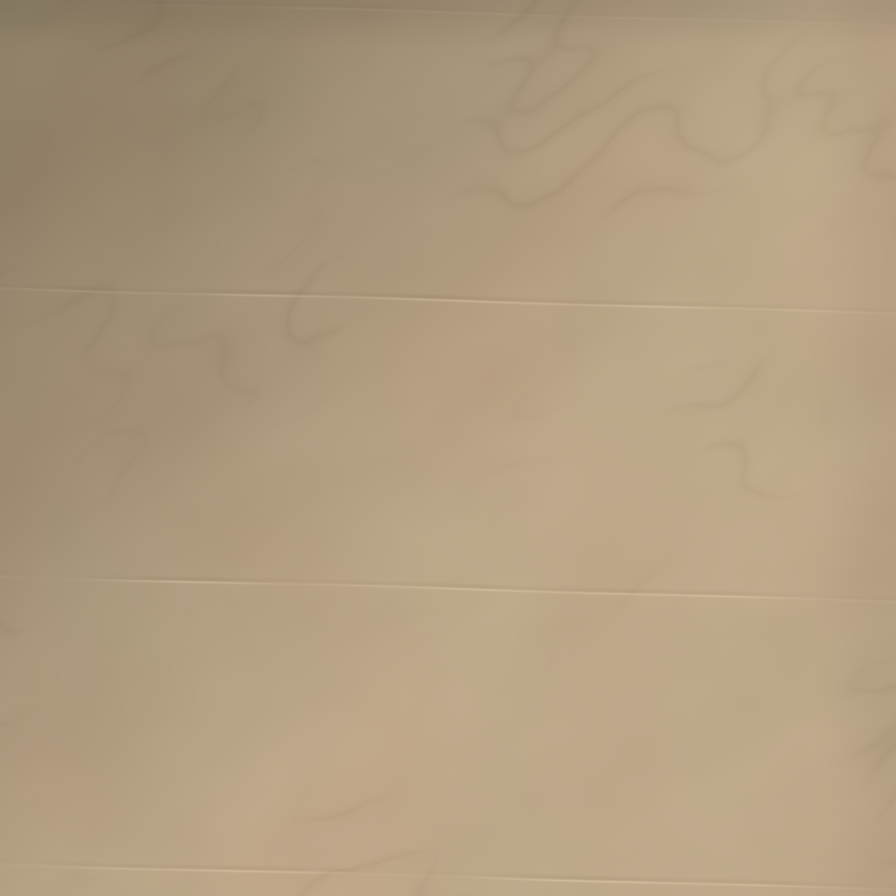
Give the GLSL for this texture, as a Shadertoy shader.

```glsl
// Draws warm beige paper with evenly spaced, slightly sloping creases and soft mottling.
#define CREASE_SPACING 0.3215
#define CREASE_SLOPE 0.029
#define CREASE_WIDTH 0.0013
#define CREASE_GLOW 0.075
#define CREASE_SHADE 0.035
#define MOTTLE 0.030
#define WRINKLE 0.028
#define TINT 0.022
#define SHADOW_COLOR vec3(0.555, 0.490, 0.395)
#define PAPER_COLOR vec3(0.745, 0.656, 0.540)

float hash(vec2 p) {
    vec3 q = fract(vec3(p.xyx) * 0.1031);
    q += dot(q, q.yzx + 33.33);
    return fract((q.x + q.y) * q.z);
}

vec2 gradientAt(vec2 cell) {
    float angle = 6.28318 * hash(cell);
    return vec2(cos(angle), sin(angle));
}

float gradientNoise(vec2 p) {
    vec2 cell = floor(p), f = fract(p);
    vec2 u = f * f * f * (f * (f * 6.0 - 15.0) + 10.0);
    float a = dot(gradientAt(cell), f);
    float b = dot(gradientAt(cell + vec2(1, 0)), f - vec2(1, 0));
    float c = dot(gradientAt(cell + vec2(0, 1)), f - vec2(0, 1));
    float d = dot(gradientAt(cell + vec2(1, 1)), f - vec2(1, 1));
    return mix(mix(a, b, u.x), mix(c, d, u.x), u.y);
}

float fbm(vec2 p) {
    float sum = 0.0, weight = 0.6;
    for (int i = 0; i < 4; i++) {
        sum += weight * gradientNoise(p);
        p = mat2(1.6, 1.2, -1.2, 1.6) * p + 17.3;
        weight *= 0.5;
    }
    return sum;
}

// Broad light falling off toward the upper left, the top and the right edge
vec3 paperLight(vec2 uv) {
    float lit = smoothstep(-0.05, 0.95, 0.8 * uv.x + 0.65 * (1.0 - uv.y));
    vec3 color = mix(SHADOW_COLOR, PAPER_COLOR, lit);
    color *= 1.0 - 0.07 * smoothstep(0.94, 1.0, uv.y);
    return color * (1.0 - 0.04 * smoothstep(0.90, 1.0, uv.x));
}

// Brightness change from the creases: a thin lit ridge with a soft shaded side
float creases(vec2 uv, float pixel) {
    float wobble = 0.0025 * gradientNoise(vec2(uv.x * 4.0, 3.7));
    float depth = 1.0 - uv.y - CREASE_SLOPE * uv.x + wobble;
    float row = floor(depth / CREASE_SPACING + 0.5);
    float d = depth - row * CREASE_SPACING;

    // Each fold breaks up along its length and fades near its ends
    float wear = 0.65 + 1.1 * gradientNoise(vec2(uv.x * 7.0, row * 5.3 + 0.5));
    float ends = smoothstep(0.0, 0.22, uv.x) * (1.0 - smoothstep(0.78, 0.96, uv.x));
    float strength = clamp(wear, 0.15, 1.0) * mix(0.3, 1.0, ends);
    strength *= row < 0.5 ? 0.3 : 1.0;

    float width = max(CREASE_WIDTH, 0.7 * pixel);
    float ridge = exp(-d * d / (width * width));
    float side = (d + 2.5 * width) / (2.0 * width);
    float shade = exp(-side * side);
    float halo = exp(-abs(d) / 0.010);
    return strength * (CREASE_GLOW * ridge - CREASE_SHADE * shade + 0.008 * halo);
}

void mainImage(out vec4 fragColor, in vec2 fragCoord) {
    vec2 uv = fragCoord / iResolution.xy;
    vec3 color = paperLight(uv);

    // Cloudy mottling, stretched along a rising diagonal
    vec2 along = mat2(0.85, -0.53, 0.53, 0.85) * uv;
    float cloud = fbm(along * vec2(4.0, 7.0));
    color += MOTTLE * cloud;

    // Sparse, faint wrinkles in patches
    float warp = 0.5 * fbm(uv * 6.0 + 8.1);
    float fold = gradientNoise(along * vec2(7.0, 17.0) + warp + 4.2);
    float patches = smoothstep(0.02, 0.35, gradientNoise(uv * 4.5 + 21.7));
    color -= WRINKLE * patches * exp(-abs(fold) * 14.0);

    // Slow drift between rosy and olive patches
    float tint = gradientNoise(uv * vec2(5.0, 3.5) + 31.4);
    color += TINT * tint * vec3(0.6, -0.4, -0.1);

    color += creases(uv, 1.0 / iResolution.y);
    fragColor = vec4(clamp(color, 0.0, 1.0), 1.0);
}
```
